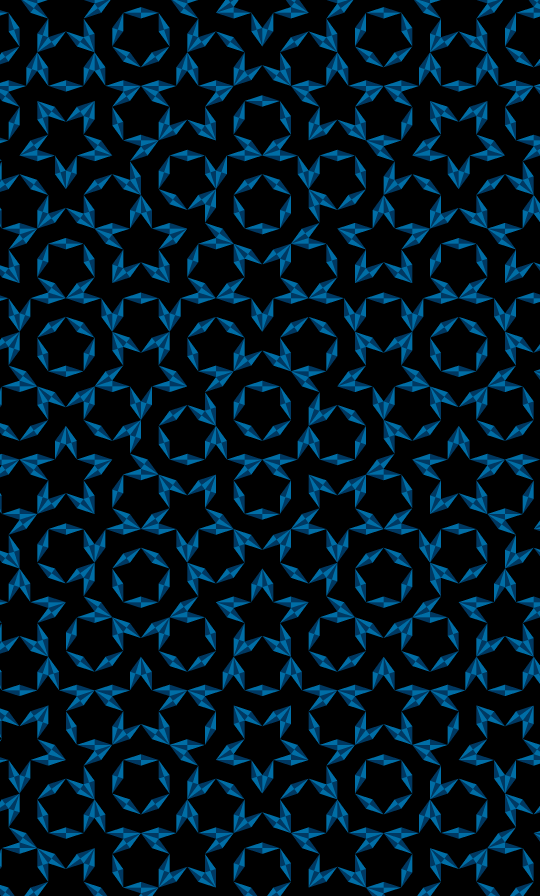
This pattern is drawn by a Shadertoy shader. Its source:

```glsl
const float PHI = 1.618034;

// Positive when p lies to the left of the line from a to b
float side(vec2 p, vec2 a, vec2 b) {
    vec2 d = b - a, e = p - a;
    return d.x * e.y - d.y * e.x;
}

bool sameSide(vec2 p, vec2 q, vec2 a, vec2 b) {
    return side(p, a, b) * side(q, a, b) > 0.0;
}

// Penrose rhombs by repeated division of half-rhomb triangles; edge length 1
vec3 penrose(vec2 p) {
    vec2 a = vec2(-145.0, 2.0);
    vec2 b = a + 199.005 * vec2(0.951057, -0.309017);
    vec2 c = a + 199.005 * vec2(0.951057, 0.309017);
    bool thin = true;

    for (int level = 0; level < 11; level++) {
        vec2 oldA = a, oldB = b, oldC = c;
        if (thin) {
            vec2 cut = mix(oldA, oldB, 1.0 / PHI);
            if (sameSide(p, oldB, oldC, cut)) {
                a = oldC; b = cut; c = oldB;
            } else {
                a = cut; b = oldC; c = oldA;
                thin = false;
            }
        } else {
            vec2 q = mix(oldB, oldA, 1.0 / PHI);
            vec2 r = mix(oldB, oldC, 1.0 / PHI);
            if (sameSide(p, oldC, r, oldA)) {
                a = r; b = oldC; c = oldA;
            } else if (sameSide(p, oldB, q, r)) {
                a = q; b = r; c = oldB;
            } else {
                a = r; b = q; c = oldA;
                thin = true;
            }
        }
    }
    if (!thin) return vec3(0.0);

    // Four facets, split along the diagonals of the thin rhomb
    vec2 centre = 0.5 * (b + c);
    vec2 axis = normalize(centre - a);
    vec2 d = p - centre;
    float along = dot(d, axis);
    float across = dot(d, vec2(-axis.y, axis.x));
    return along * across < 0.0 ? vec3(0.0, 0.43, 0.65) : vec3(0.0, 0.22, 0.38);
}

void mainImage(out vec4 fragColor, in vec2 fragCoord) {
    // 3 x 3 samples smooth every edge
    vec3 color = vec3(0.0);
    for (int i = 0; i < 9; i++) {
        vec2 jitter = (vec2(i % 3, i / 3) - 1.0) / 3.0;
        vec2 p = (fragCoord + jitter - 0.5 * iResolution.xy) / iResolution.x;
        color += penrose(p * 29.0);
    }
    fragColor = vec4(color / 9.0, 1.0);
}
```
